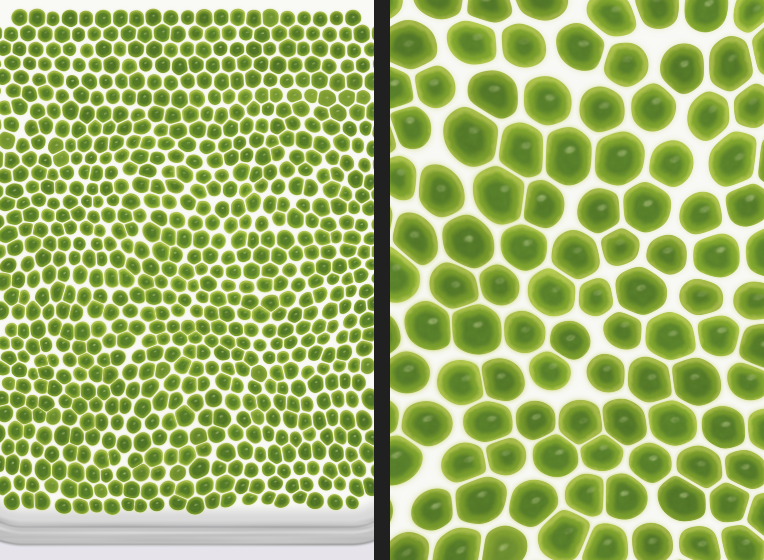
Left, the full canvas; right, a detail of the centre.
This pattern is drawn by a Shadertoy shader. Its source:

```glsl
const vec3 WHITE    = vec3(0.975, 0.975, 0.965);
const vec3 PALE     = vec3(0.85, 0.88, 0.62);
const vec3 LIME     = vec3(0.64, 0.72, 0.28);
const vec3 LEAF     = vec3(0.46, 0.595, 0.165);
const vec3 DEEP     = vec3(0.325, 0.47, 0.155);
const vec3 GLINT    = vec3(0.74, 0.80, 0.56);
const vec3 GLASS    = vec3(0.76, 0.76, 0.765);
const vec3 TABLE    = vec3(0.90, 0.89, 0.92);

const vec2  PITCH    = vec2(0.0298, 0.0276);  // pea spacing, canvas height = 1
const float TOP_ROW  = 0.967;
const float JITTER   = 0.36;
const float WARP     = 0.028;
const vec2  GAP      = vec2(0.0005, 0.0014);  // half the gap: crowded, loose
const float ROUNDING = 0.0012;
const vec2  RADIUS   = vec2(0.0136, 0.0180);  // smallest, largest

vec2 hash2(vec2 p) {
    vec3 q = fract(p.xyx * vec3(0.1031, 0.1030, 0.0973));
    q += dot(q, q.yzx + 33.33);
    return fract((q.xx + q.yz) * q.zy);
}

float cornerDot(vec2 cell, vec2 corner, vec2 f) {
    float angle = 6.2832 * hash2(cell + corner).x;
    return dot(vec2(cos(angle), sin(angle)), f - corner);
}

// Gradient noise, about -0.7 to 0.7
float noise(vec2 p) {
    vec2 i = floor(p), f = p - i;
    vec2 u = f * f * f * (f * (f * 6.0 - 15.0) + 10.0);
    vec2 e = vec2(0.0, 1.0);
    return mix(mix(cornerDot(i, e.xx, f), cornerDot(i, e.yx, f), u.x),
               mix(cornerDot(i, e.xy, f), cornerDot(i, e.yy, f), u.x), u.y);
}

float roundBox(vec2 p, vec2 halfSize, float r) {
    vec2 q = abs(p) - halfSize + r;
    return length(max(q, 0.0)) + min(max(q.x, q.y), 0.0) - r;
}

// The upper rows lie tidier than the rest
float looseness(float y) { return 1.0 - smoothstep(0.72, 0.97, y); }

// Centre and radius of the pea in a staggered grid cell
vec3 peaAt(vec2 cell) {
    vec2 h = hash2(cell + 200.0);
    vec2 c = (cell + vec2(0.5 * mod(cell.y, 2.0), 0.0)) * PITCH + vec2(0.0, TOP_ROW);
    c += (h - 0.5) * JITTER * PITCH * mix(0.35, 1.0, looseness(c.y));
    return vec3(c, mix(RADIUS.x, RADIUS.y, hash2(cell + 371.0).x));
}

bool inTray(vec2 c) { return roundBox(c - vec2(0.0, 0.54), vec2(0.352, 0.435), 0.06) < 0.0; }

float power(vec2 p, vec3 pea) {
    vec2 d = p - pea.xy;
    return dot(d, d) - pea.z * pea.z;
}

// Depth inside the nearest pea, negative in the gaps
float peaDepth(vec2 p, float gap, out vec3 pea, out vec2 id) {
    vec2 base = floor((p - vec2(0.0, TOP_ROW)) / PITCH + 0.5);
    float best = 1e3;
    pea = vec3(9.0, 9.0, 0.01);
    id = vec2(999.0);
    for (int k = 0; k < 25; k++) {
        vec2 cell = base + vec2(k % 5 - 2, k / 5 - 2);
        vec3 s = peaAt(cell);
        float w = power(p, s);
        if (inTray(s.xy) && w < best) { best = w; pea = s; id = cell; }
    }
    // Soft minimum of the round outline and the borders to all neighbours
    float sum = exp(min((length(p - pea.xy) - pea.z + 0.001) / ROUNDING, 80.0));
    for (int k = 0; k < 25; k++) {
        vec2 cell = base + vec2(k % 5 - 2, k / 5 - 2);
        vec3 s = peaAt(cell);
        if (cell == id || !inTray(s.xy)) continue;
        float border = (power(p, s) - best) / (2.0 * distance(s.xy, pea.xy));
        sum += exp((gap - border) / ROUNDING);
    }
    return -ROUNDING * log(sum);
}

vec3 trayColor(vec2 p) {
    float d = roundBox(p - vec2(0.0, 0.60), vec2(0.362, 0.51), 0.07);
    float streak = noise(p * vec2(4.0, 130.0));
    vec3 col = mix(WHITE, vec3(0.85), smoothstep(-0.015, 0.016, d));
    col = mix(col, GLASS + 0.06 * streak, smoothstep(0.018, 0.028, d));
    col -= 0.08 * exp(-pow((d - 0.031) / 0.002, 2.0));
    col += 0.07 * exp(-pow((d - 0.041) / 0.003, 2.0));
    col = mix(col, TABLE, smoothstep(0.062, 0.068, d));
    return col - 0.10 * exp(-pow((d - 0.062) / 0.002, 2.0));
}

void mainImage(out vec4 fragColor, in vec2 fragCoord) {
    vec2 p = (fragCoord - vec2(0.5 * iResolution.x, 0.0)) / iResolution.y;
    float pixel = 1.0 / iResolution.y;
    vec2 warp = vec2(noise(p * 4.5 + 3.0), noise(p * 4.5 + 47.0));
    vec2 q = p + WARP * looseness(p.y) * warp;

    // Strongest light near the middle, thickest crowd at the lower left
    vec2 fromLight = p - vec2(0.05, 0.56), fromCrowd = p - vec2(-0.15, 0.27);
    float glow = exp(-9.0 * dot(fromLight, fromLight));
    float crowd = 0.8 * exp(-18.0 * dot(fromCrowd, fromCrowd)) + 0.9 * noise(p * 8.0 + 12.0);
    crowd = smoothstep(-0.3, 0.8, crowd);

    vec3 pea;
    vec2 id;
    float depth = peaDepth(q, mix(GAP.y, GAP.x, crowd), pea, id);
    vec2 rnd = hash2(id + 517.0), rnd2 = hash2(id + 831.0);

    // Light between the peas, tinted green where they crowd
    vec3 col = trayColor(p);
    col = mix(col, PALE, (0.35 + 0.6 * crowd) * exp(min(depth, 0.0) / 0.0012));

    // Pea body: bright rim, darker core, a few flat pale skins
    float mottle = noise(q * 190.0) + 0.6 * noise(q * 420.0);
    float d = depth + 0.0012 * mottle + 0.0022 * (rnd.x - 0.5) - 0.0006 * glow;
    d -= 0.07 * (q.y - pea.y);
    vec3 body = mix(LIME, LEAF, smoothstep(-0.0002, 0.0031, d));
    body = mix(body, DEEP, smoothstep(0.0030, 0.0078, d));
    vec2 patchPos = (pea.xy - vec2(0.24, 0.83)) / vec2(0.13, 0.024);
    float flatSkin = max(0.7 * smoothstep(0.96, 0.99, rnd.y), exp(-dot(patchPos, patchPos)));
    body = mix(body, mix(LIME, LEAF, 0.5), 0.75 * flatSkin);
    body *= 0.95 + 0.09 * rnd2.x + 0.06 * glow + 0.05 * mottle;

    // Small clear reflection above the centre
    vec2 g = q - pea.xy - vec2(0.0012, 0.0026) - 0.002 * (rnd2 - 0.5);
    g = vec2(g.x + 0.4 * g.y, g.y - 0.4 * g.x) / vec2(0.0031, 0.0020);
    float glint = exp(-pow(dot(g, g), 2.0)) * (0.75 + 0.5 * mottle);
    body = mix(body, GLINT, (0.30 + 0.35 * rnd.x) * glint);

    col = mix(col, body, smoothstep(-0.6 * pixel, 0.6 * pixel, depth));
    fragColor = vec4(clamp(col, 0.0, 1.0), 1.0);
}
```
